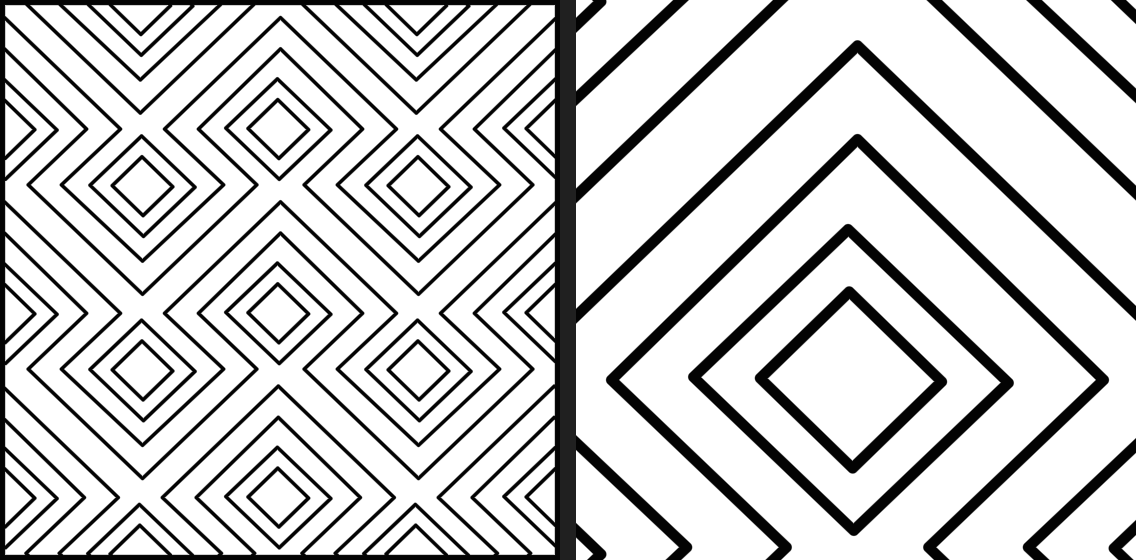
Left: the whole. Right: its middle third, enlarged.
This pattern is drawn by a WebGL 2 fragment shader. Its source:

```glsl
#version 300 es
precision highp float;

uniform vec2 u_resolution;
out vec4 fragColor;

#define COL_STEP 0.4928
#define ROW_STEP 0.329
#define FIRST_CENTER vec2(0.5009, 0.7695)
#define LOW_OFFSET vec2(0.2464, -0.102)
#define INNER_RADII vec2(0.054, 0.0525)
#define OUTER_RADII vec2(0.0937, 0.0896)
#define HALF_LINE 0.0032
#define BORDER 0.0092
#define SKEW 0.018
#define DRIFT 0.0039
#define INK vec3(0.01)
#define PAPER vec3(1.0)

float segment(vec2 p, vec2 a, vec2 b) {
    vec2 ap = p - a, ab = b - a;
    return length(ap - ab * clamp(dot(ap, ab) / dot(ab, ab), 0.0, 1.0));
}

// Offset from the nearest column
float wrapColumn(float x) {
    return x - COL_STEP * floor(x / COL_STEP + 0.5);
}

// Two nested diamond outlines, slightly skewed
float diamonds(vec2 p) {
    vec2 q = abs(p + SKEW * p.yx);
    float inner = segment(q, vec2(INNER_RADII.x, 0.0), vec2(0.0, INNER_RADII.y));
    float outer = segment(q, vec2(OUTER_RADII.x, 0.0), vec2(0.0, OUTER_RADII.y));
    return min(inner, outer);
}

// Half of a zigzag: peak, shoulder, notch, valley
float zigzag(vec2 p, vec2 peak, vec2 shoulder, vec2 notch, vec2 valley) {
    float d = segment(p, peak, shoulder);
    d = min(d, segment(p, shoulder, notch));
    return min(d, segment(p, notch, valley));
}

float rowDistance(vec2 uv, int row) {
    vec2 p = uv - FIRST_CENTER + vec2(0.0, ROW_STEP * float(row));

    // Upper diamonds; the middle column sits a little to the left
    float nudge = abs(p.x) < 0.5 * COL_STEP ? DRIFT : 0.0;
    float d = diamonds(vec2(wrapColumn(p.x) + nudge, p.y));

    // The top and bottom rows drift
    if (row < 0) p += DRIFT * vec2(1.0, 1.4);
    if (row > 1) p.x += DRIFT;

    // Lower diamonds, half a column across
    vec2 low = p - LOW_OFFSET;
    d = min(d, diamonds(vec2(wrapColumn(low.x), low.y)));

    // Pair of zigzags, mirrored about each column
    vec2 q = vec2(abs(wrapColumn(p.x)), p.y);
    d = min(d, zigzag(q, vec2(0.0, 0.199), vec2(0.207, 0.0),
                      vec2(0.1016, -0.0996), vec2(0.2464, -0.2357)));
    return min(d, zigzag(q, vec2(0.0, 0.1432), vec2(0.1465, 0.0),
                         vec2(0.0423, -0.0996), vec2(0.2464, -0.2949)));
}

void main() {
    vec2 uv = gl_FragCoord.xy / u_resolution;
    float pixel = 1.0 / min(u_resolution.x, u_resolution.y);

    float lines = 1.0;
    for (int row = -1; row <= 2; row++) {
        lines = min(lines, rowDistance(uv, row));
    }

    // Frame around the canvas
    vec2 edge = min(uv, 1.0 - uv);
    float shape = min(lines - HALF_LINE, min(edge.x, edge.y) - BORDER);

    float paper = smoothstep(-0.8 * pixel, 0.8 * pixel, shape);
    fragColor = vec4(mix(INK, PAPER, paper), 1.0);
}
```
